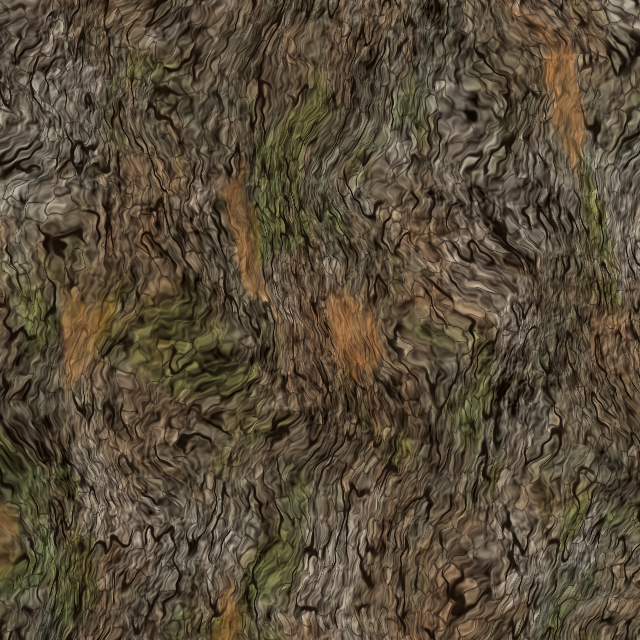
Reproduce this texture procedurally as a three.js fragment shader.

```glsl
// Weathered tree bark: upright fibres bent by a slow flow, split into flakes and
// dark cracks. Gradient noise at several scales sets tone, relief and tint;
// broad masks add pale weathered plates, peeled wood, hollows and folds.
#define BASE_TONE 0.385
#define FLOW_BEND 0.075
#define JAGGEDNESS 0.0045
#define GRAIN_SCALE vec2(70.0, 31.0)
#define FLAKE_SCALE vec2(78.0, 34.0)
#define CRACK_SCALE vec2(46.0, 13.0)
#define CRACK_DEPTH 0.88
#define GRAIN_CONTRAST 0.125
#define RELIEF 0.12
#define LIGHT_STEP vec2(0.0022, -0.0026)

varying vec2 vUv;

vec2 hash2(vec2 p) {
  vec3 h = fract(p.xyx * vec3(0.1031, 0.1030, 0.0973));
  h += dot(h, h.yzx + 33.33);
  return fract((h.xx + h.yz) * h.zy);
}

vec2 gradient(vec2 cell) {
  float angle = 6.28318 * hash2(cell).x;
  return vec2(cos(angle), sin(angle));
}

// Gradient noise, about -1 to 1
float noise(vec2 p) {
  vec2 i = floor(p), f = fract(p);
  vec2 u = f * f * f * (f * (f * 6.0 - 15.0) + 10.0);
  vec2 e = vec2(1.0, 0.0);
  float low = mix(dot(gradient(i), f), dot(gradient(i + e), f - e), u.x);
  float high = mix(dot(gradient(i + e.yx), f - e.yx),
                   dot(gradient(i + e.xx), f - e.xx), u.x);
  return 1.6 * mix(low, high, u.y);
}

float fbm(vec2 p, float gain) {
  float sum = 0.0, amp = 1.0;
  for (int i = 0; i < 3; i++) {
    sum += amp * noise(p);
    p = p * 1.9 + 17.3;
    amp *= gain;
  }
  return sum;
}

// Cellular flakes: x = distance to the border, y = random value of the flake
vec2 flakes(vec2 p) {
  vec2 i = floor(p), f = fract(p);
  float nearest = 8.0, second = 8.0, id = 0.0;
  for (int y = -1; y <= 1; y++) {
    for (int x = -1; x <= 1; x++) {
      vec2 cell = vec2(float(x), float(y));
      vec2 rnd = hash2(i + cell);
      float d = length(cell + rnd - f);
      if (d < nearest) {
        second = nearest;
        nearest = d;
        id = fract(rnd.x * 7.3 + rnd.y * 3.1);
      } else {
        second = min(second, d);
      }
    }
  }
  return vec2(second - nearest, id);
}

// Dark line along the zero contour of a noise value
float seam(float n, float width) {
  return 1.0 - smoothstep(width * 0.25, width, abs(n));
}

void main() {
  // Fibre coordinates: slow bend plus a small ragged shift
  vec2 p = vUv + 3.7;
  vec2 bend = vec2(fbm(p * 2.6, 0.45), noise(p * 3.1 + 41.0));
  vec2 q = p + FLOW_BEND * bend * vec2(1.0, 0.6);
  vec2 fibre = q + JAGGEDNESS * vec2(noise(p * 48.0), 1.5 * noise(p * 43.0 + 9.0));

  // Broad regions
  float broad = fbm(q * vec2(7.0, 3.6) + 5.0, 0.6);
  float ragged = 0.22 * noise(fibre * vec2(38.0, 20.0));
  float weathered = smoothstep(0.05, 0.5, fbm(q * vec2(5.0, 2.8) + 23.0, 0.55) + ragged);
  float peeled = smoothstep(0.48, 0.68, noise(q * vec2(8.0, 3.0) + 61.0) + 0.5 * ragged);
  float hollow = smoothstep(0.3, 0.8, fbm(q * vec2(4.6, 3.8) + 87.0, 0.5) + ragged);
  float fold = seam(noise(q * vec2(6.0, 2.0) + 31.0) + 0.3 * ragged, 0.13)
             * smoothstep(-0.1, 0.4, noise(q * 5.0 + 71.0));

  // Fine grain, flakes and relief
  float grain = fbm(fibre * GRAIN_SCALE, 0.7);
  float relief = grain - fbm((fibre + LIGHT_STEP) * GRAIN_SCALE, 0.7);
  vec2 flake = flakes(fibre * FLAKE_SCALE);
  float rough = (1.0 + 0.3 * weathered + 0.2 * hollow) * (1.0 - 0.4 * peeled);

  // Long splits broken up by a mask, and short gaps around some flakes
  float breaks = smoothstep(-0.25, 0.3, noise(fibre * vec2(24.0, 17.0) + 13.0));
  float splits = seam(noise(fibre * CRACK_SCALE) + 0.06 * grain, 0.16) * breaks;
  float gaps = (1.0 - smoothstep(0.03, 0.2, flake.x)) * smoothstep(0.25, 0.9, flake.y);
  float cracks = max(splits, 0.65 * gaps) * (1.0 - 0.6 * peeled);

  float tone = BASE_TONE + 0.08 * broad + 0.075 * weathered + 0.08 * peeled
             - 0.12 * hollow - 0.1 * fold;
  tone += rough * (GRAIN_CONTRAST * grain + RELIEF * relief + 0.13 * (flake.y - 0.5));
  tone = mix(tone, 0.06, CRACK_DEPTH * cracks);
  tone = clamp(tone, 0.055, 0.78);

  // Brown ramp, tinted by rust, moss, grey weathering and bare wood
  vec3 color = tone * vec3(1.0, 0.92, 0.77) - vec3(0.0, 0.025, 0.04);
  float rust = noise(q * vec2(6.0, 3.0) + 51.0) + 0.6 * noise(fibre * vec2(34.0, 17.0) + 3.0);
  float moss = smoothstep(0.1, 0.8, fbm(q * vec2(5.5, 3.5) + 97.0, 0.7) + ragged);
  color *= 1.0 + rust * (1.0 - 0.6 * weathered) * vec3(0.09, -0.03, -0.1);
  color *= mix(vec3(1.0), vec3(0.9, 1.0, 0.76), moss * (1.0 - weathered));
  color *= mix(vec3(1.0), vec3(0.97, 1.01, 1.1), weathered);
  color *= mix(vec3(1.0), vec3(1.15, 0.98, 0.78), peeled);
  gl_FragColor = vec4(clamp(color, 0.0, 1.0), 1.0);
}
```
